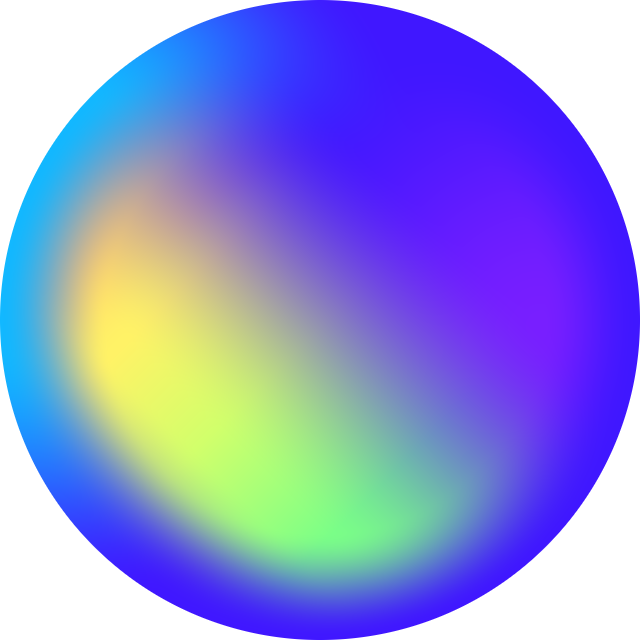
This background is drawn by a WebGL 2 fragment shader. Its source:

```glsl
#version 300 es
precision highp float;
// A white page holding one large disc with a soft blue, purple, cyan and yellow-green gradient.

uniform vec2 u_resolution;
out vec4 outColor;

#define RADIUS 0.5
#define RIM_FADE 0.168
#define BAND_REACH 0.48
#define CYAN_DEPTH 0.26
#define BAND_START vec2(-0.337, -0.001)
#define BAND_END vec2(0.008, -0.346)
#define CYAN_CENTER vec2(-0.422, 0.148)
#define PURPLE_CENTER vec2(0.346, -0.008)

const vec3 WHITE = vec3(1.0);
const vec3 BLUE = vec3(0.25, 0.09, 1.0);
const vec3 CYAN = vec3(0.07, 0.72, 1.0);
const vec3 PURPLE = vec3(0.47, 0.12, 1.0);
const vec3 ORANGE = vec3(1.0, 0.80, 0.43);
const vec3 YELLOW = vec3(1.0, 0.95, 0.40);
const vec3 LIME = vec3(0.82, 1.0, 0.42);
const vec3 GREEN = vec3(0.48, 1.0, 0.53);

// One at edge "near", easing to zero at edge "far".
float fadeOut(float near, float far, float x) {
    return 1.0 - smoothstep(near, far, x);
}

// Blue ground with a cyan rim on the left and a purple glow on the right.
vec3 groundColor(vec2 p, float depth) {
    float cyan = fadeOut(0.2, 0.6, distance(p, CYAN_CENTER))
               * fadeOut(0.0, CYAN_DEPTH, depth);
    float purple = fadeOut(0.0, 0.5, distance(p, PURPLE_CENTER))
                 * smoothstep(0.0, 0.15, depth);
    return mix(mix(BLUE, CYAN, cyan), PURPLE, purple);
}

// Colour ramp along the band, from its upper left to its lower right end.
vec3 bandColor(float t) {
    vec3 color = mix(ORANGE, YELLOW, smoothstep(-0.25, 0.1, t));
    color = mix(color, LIME, clamp((t - 0.1) / 0.4, 0.0, 1.0));
    return mix(color, GREEN, clamp((t - 0.5) / 0.5, 0.0, 1.0));
}

void main() {
    float scale = min(u_resolution.x, u_resolution.y);
    vec2 p = (gl_FragCoord.xy - 0.5 * u_resolution) / scale;
    float depth = RADIUS - length(p);

    // Position along and across the diagonal band.
    vec2 axis = BAND_END - BAND_START;
    vec2 normal = normalize(vec2(-axis.y, axis.x));
    float along = dot(p - BAND_START, axis) / dot(axis, axis);
    float across = dot(p - BAND_START, normal);

    // The band fades slowly inward and quickly toward the rim.
    float band = fadeOut(0.0, BAND_REACH, across)
               * smoothstep(-0.30, -0.04, across)
               * smoothstep(0.0, RIM_FADE, depth);

    vec3 color = mix(groundColor(p, depth), bandColor(along), band);

    // Smooth disc edge, one pixel wide.
    float disc = clamp(depth * scale + 0.5, 0.0, 1.0);
    outColor = vec4(mix(WHITE, color, disc), 1.0);
}
```
